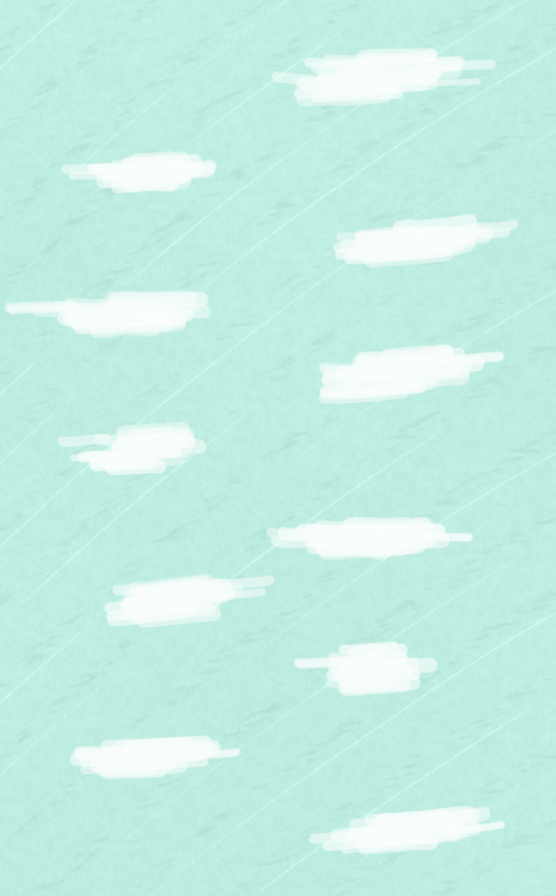
Reproduce this texture procedurally as a Shadertoy shader.

```glsl
// Pale mint paper with small white clouds painted in loose, flat brush strokes.
// Each cloud is a loop of translucent bent capsules that build up to white;
// the paper carries faint curved diagonal ridges, hatched bands and fine grain.

float hash(vec2 p) {
    return fract(sin(dot(p, vec2(12.9898, 78.233))) * 43758.5453);
}

float noise(vec2 p) {
    vec2 cell = floor(p), f = fract(p);
    f = f * f * (3.0 - 2.0 * f);
    return mix(mix(hash(cell), hash(cell + vec2(1, 0)), f.x),
               mix(hash(cell + vec2(0, 1)), hash(cell + vec2(1, 1)), f.x), f.y);
}

vec3 paper(vec2 p) {
    vec3 color = vec3(0.748, 0.930, 0.886);

    // Curved diagonal coordinate, steeper at the left
    float across = p.y - 0.92 * p.x + 0.28 * p.x * p.x;
    across += 0.006 * noise(p * 5.0);
    float along = p.x + 0.8 * p.y;
    float row = floor(across / 0.088);
    float offset = (fract(across / 0.088) - 0.3 - 0.3 * hash(vec2(row, 3.0))) * 0.088;

    // Thin light ridge, fading in and out along its length
    float ridge = 1.0 - smoothstep(0.0006, 0.0026, abs(offset));
    color += 0.035 * ridge * smoothstep(0.2, 0.7, noise(vec2(along * 5.0, row * 7.3)));

    // Darker hatched band beside the ridge
    float band = 1.0 - smoothstep(0.004, 0.015, abs(offset - 0.021));
    float hatch = noise(vec2(along * 95.0 + offset * 160.0, across * 130.0));
    color -= 0.030 * band * smoothstep(0.5, 0.85, hatch);

    // Fine grain and slow tone drift
    color += 0.022 * (noise(p * vec2(330.0, 250.0)) - 0.5);
    color += 0.014 * (noise(p * vec2(90.0, 130.0)) - 0.5);
    return color + 0.012 * (noise(p * 3.0 + 8.0) - 0.5);
}

// Opacity of one bent, slightly ragged brush stroke
float stroke(vec2 p, float halfLength, float radius, float bend) {
    p.y -= bend * p.x * p.x;
    p.x -= clamp(p.x, -halfLength, halfLength);
    return 1.0 - smoothstep(-0.0013, 0.0013, length(p) - radius);
}

float cloud(vec2 p, float id, vec2 size) {
    float cover = 0.0;
    float side = hash(vec2(id, 5.0)) < 0.65 ? 1.0 : -1.0;
    p.y += 0.003 * (noise(p * vec2(38.0, 20.0) + id * 9.0) - 0.5);

    // Stacked body strokes, shorter towards top and bottom
    for (int j = 0; j < 14; j++) {
        vec2 seed = vec2(id * 3.7 + 1.0, float(j) * 1.3);
        float r1 = hash(seed), r2 = hash(seed + 11.0), r3 = hash(seed + 23.0);
        float level = (float(j) + r1) / 7.0 - 1.0;
        float reach = size.x * (0.92 - 0.45 * abs(level)) * (0.62 + 0.38 * r2);
        vec2 center = vec2(size.x * (0.5 * (r3 - 0.5) + 0.15 * level), size.y * level);
        float opacity = 0.42 + 0.3 * r1;
        cover += (1.0 - cover) * opacity
               * stroke(p - center, reach, 0.0055 + 0.003 * r3, 1.6 * (r2 - 0.5));
    }

    // Thin trailing wisps on one side
    for (int k = 0; k < 2; k++) {
        float r = hash(vec2(id, 31.0 + float(k)));
        vec2 center = vec2(side * size.x * (0.75 + 0.2 * r), size.y * (r - 0.4));
        cover += (1.0 - cover) * 0.55 * stroke(p - center, size.x * 0.35, 0.0035 + 0.002 * r, 0.5);
    }

    // Dry bristle streaks
    return cover * (0.94 + 0.06 * noise(p * vec2(50.0, 420.0) + id));
}

void mainImage(out vec4 fragColor, in vec2 fragCoord) {
    vec2 p = fragCoord / iResolution.y;
    float width = iResolution.x / iResolution.y;
    vec3 color = paper(p);

    // Clouds step down the canvas, alternating between right and left
    for (int i = 0; i < 11; i++) {
        float id = float(i);
        float r1 = hash(vec2(id, 1.0)), r2 = hash(vec2(id, 2.0)), r3 = hash(vec2(id, 4.0));
        vec2 center = vec2(width * (mod(id, 2.0) < 0.5 ? 0.70 : 0.27), 0.9 - 0.082 * id);
        center += vec2(0.07, 0.028) * (vec2(r1, r2) - 0.5);
        vec2 size = vec2(0.068 + 0.045 * r3, 0.014 + 0.011 * r2);
        float angle = 0.06 + 0.12 * (r1 - 0.5);
        vec2 local = mat2(cos(angle), -sin(angle), sin(angle), cos(angle)) * (p - center);
        if (abs(local.x) < 0.2 && abs(local.y) < 0.06)
            color = mix(color, vec3(0.985, 0.996, 0.992), cloud(local, id, size));
    }

    fragColor = vec4(clamp(color, 0.0, 1.0), 1.0);
}
```
